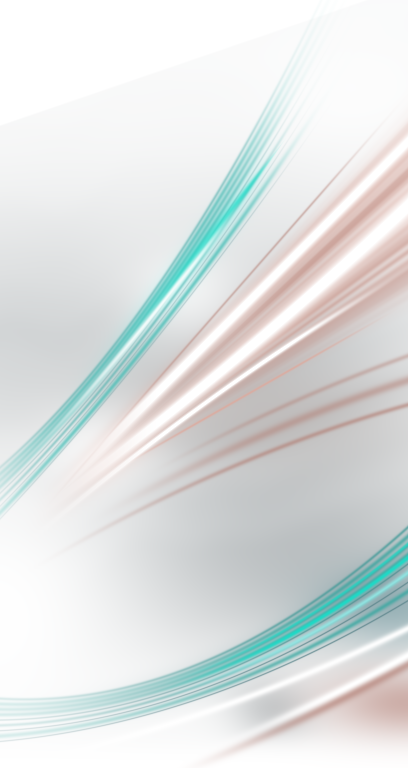
Write a Shadertoy shader that draws this background.

```glsl
// Pale grey haze crossed by curved teal, salmon and white light streaks.

// Canvas units: x runs 0..1, y runs 0..HEIGHT.
const float HEIGHT = 1.882;
const vec3 WHITE = vec3(1);
const vec3 TEAL = vec3(0.10, 0.86, 0.78);
const vec3 AQUA = vec3(0.62, 0.94, 0.93);
const vec3 SLATE = vec3(0.40, 0.57, 0.60);
const vec3 SALMON = vec3(0.87, 0.66, 0.61);
const vec3 RUST = vec3(0.70, 0.50, 0.46);
const vec3 SHADE = vec3(0.60, 0.625, 0.635);
const vec3 WARM_GREY = vec3(0.72, 0.69, 0.68);

// Streak paths y = a + b x + c x^2, stored as (a, b, c).
const vec3 TEAL_HIGH = vec3(0.736, 0.86, 0.754);
const vec3 TEAL_CORE = vec3(0.692, 1.086, 0.183);
const vec3 TEAL_LOW = vec3(0.61, 1.06, 0.24);
const vec3 FAN_HIGH = vec3(0.511, 1.14, 0);
const vec3 FAN_LOW = vec3(0.57, 0.57, 0);
const vec3 BEAM_A = vec3(0.54, 0.98, 0.015);
const vec3 BEAM_B = vec3(0.557, 0.702, 0.118);
const vec3 BEAM_C = vec3(0.494, 0.867, -0.142);
const vec3 BAND_HIGH = vec3(0.50, 0.66, -0.15);
const vec3 BAND_LOW = vec3(0.44, 0.62, -0.17);
const vec3 ARC_HIGH = vec3(0.17, -0.06, 0.48);
const vec3 ARC_CORE = vec3(0.13, 0, 0.385);
const vec3 ARC_LOW = vec3(0.065, 0.09, 0.255);
const vec3 BASE_A = vec3(0, 0.20, 0.142);
const vec3 BASE_B = vec3(-0.14, 0.29, 0.126);

float hash(float n) { return fract(sin(n * 91.7) * 4375.85); }

float noise(float x) {
  float f = fract(x);
  return mix(hash(floor(x)), hash(floor(x) + 1.0), f * f * (3.0 - 2.0 * f));
}

float curve(vec3 k, float x) { return k.x + x * (k.y + x * k.z); }

// Soft elliptical spot.
float spot(vec2 p, float x, float y, float rx, float ry) {
  vec2 q = (p - vec2(x, y)) / vec2(rx, ry);
  return exp(-dot(q, q));
}

// Soft line along a path, never thinner than a pixel.
float streak(vec2 p, vec3 k, float width) {
  float slope = k.y + 2.0 * k.z * p.x;
  float d = (p.y - curve(k, p.x)) / sqrt(1.0 + slope * slope);
  float w = max(width, 0.6 / iResolution.x);
  return exp(-d * d / (w * w)) * min(1.0, width / w);
}

// Fade in from a to b, and out from c to d.
float span(float x, float a, float b, float c, float d) {
  return smoothstep(a, b, x) * (1.0 - smoothstep(c, d, x));
}

vec3 background(vec2 p) {
  float shade = 0.05 + 0.36 * spot(p, 0.0, 1.05, 0.50, 0.32);
  shade += 0.42 * spot(p, 0.72, 0.96, 0.42, 0.40);
  shade += 0.45 * spot(p, 0.72, 0.50, 0.55, 0.24);
  shade += 0.45 * spot(p, 0.67, 0.14, 0.10, 0.07);
  shade *= 0.94 + 0.12 * noise(p.y * 14.0 - p.x * 5.0 + 2.0 * noise(p.x * 6.0));
  shade *= 1.0 - 0.95 * spot(p, 0.0, 0.38, 0.30, 0.32);
  vec3 col = mix(WHITE, SHADE, shade * smoothstep(0.0, 0.1, p.y));
  col = mix(col, WARM_GREY, 0.55 * spot(p, 0.65, 0.87, 0.34, 0.14));
  col = mix(col, SLATE, 0.55 * spot(p, 0.97, 0.40, 0.20, 0.10));
  col = mix(col, RUST, 0.6 * spot(p, 1.0, 0.16, 0.20, 0.08));
  col = mix(col, WHITE, 0.7 * spot(p, 0.45, 1.17, 0.15, 0.11));
  col = mix(col, WHITE, 0.7 * spot(p, 0.24, 0.78, 0.14, 0.11));
  return mix(col, WHITE, smoothstep(-0.003, 0.003, p.y - 1.574 - 0.342 * p.x));
}

vec3 tealStreaks(vec3 col, vec2 p) {
  // Rising sheaf and lower arc of fine lines
  float x = p.x, grow = smoothstep(0.0, 0.85, x);
  float rise = (0.15 + span(x, -0.1, 0.2, 0.5, 0.85)) * (1.0 - smoothstep(0.6, 0.9, x));
  col = mix(col, AQUA, 0.5 * span(x, 0.1, 0.45, 0.55, 0.71) * streak(p, TEAL_CORE, 0.035));
  col = mix(col, SLATE, 0.35 * grow * streak(p, ARC_CORE, 0.04));
  for (int i = 0; i < 9; i++) {
    float t = float(i) / 8.0, r = hash(float(i) + 3.0), w = 0.002 + 0.004 * r * r;
    vec3 tint = mix(SLATE, TEAL, 0.55 * r);
    col = mix(col, tint, rise * (0.25 + 0.35 * r) * streak(p, mix(TEAL_HIGH, TEAL_LOW, t), w));
    col = mix(col, tint * 0.9, (0.18 + 0.55 * grow) * streak(p, mix(ARC_HIGH, ARC_LOW, t), w));
  }
  // Bright tapered core
  float taper = clamp((0.71 - x) * 5.0, 0.1, 1.0);
  col = mix(col, TEAL, 0.75 * span(x, 0.25, 0.52, 0.6, 0.71) * streak(p, TEAL_CORE, 0.013 * taper));
  vec3 inner = mix(TEAL_CORE, TEAL_LOW, 0.17);
  col = mix(col, WHITE, 0.9 * span(x, 0.0, 0.35, 0.45, 0.62) * streak(p, inner, 0.007));
  // Bright arc lines
  float bright = smoothstep(0.35, 0.75, x);
  col = mix(col, TEAL, 0.95 * bright * streak(p, ARC_CORE, 0.006));
  col = mix(col, TEAL, 0.7 * bright * streak(p, mix(ARC_CORE, ARC_HIGH, 0.45), 0.004));
  return mix(col, AQUA, 0.8 * bright * streak(p, mix(ARC_CORE, ARC_LOW, 0.35), 0.006));
}

vec3 warmStreaks(vec3 col, vec2 p) {
  // Fan of fine rays
  float x = p.x, low = curve(FAN_LOW, x);
  float v = (p.y - low) / max(curve(FAN_HIGH, x) - low, 0.02);
  float body = span(v, -0.08, 0.25, 0.65, 1.05) * smoothstep(0.2, 0.8, x);
  float rays = 0.5 * noise(v * 13.0 + 4.0) + 0.5 * noise(v * 41.0);
  col = mix(col, mix(SALMON, RUST, 0.7 * rays), body * (0.1 + 0.75 * rays));
  col = mix(col, RUST, 0.5 * span(x, 0.1, 0.4, 0.75, 1.0) * streak(p, FAN_HIGH, 0.003));
  col = mix(col, SALMON, 0.8 * span(x, 0.25, 0.5, 0.7, 1.0) * streak(p, FAN_LOW, 0.003));
  // Trailing bands, the middle one widest
  for (int i = 0; i < 3; i++) {
    float t = float(i) * 0.5, w = 0.011 - 0.01 * abs(t - 0.5);
    float fade = smoothstep(0.35 - 0.3 * t, 0.7, x) * (0.4 + 0.2 * t);
    col = mix(col, RUST, fade * streak(p, mix(BAND_HIGH, BAND_LOW, t), w));
  }
  // White-hot beams with salmon halos
  float fade = smoothstep(0.05, 0.4, x);
  col = mix(col, SALMON, 0.5 * fade * max(streak(p, BEAM_A, 0.026), streak(p, BEAM_B, 0.038)));
  float hot = max(streak(p, BEAM_A, 0.014), streak(p, BEAM_B, 0.011 + 0.012 * x));
  hot = max(hot, streak(p, BEAM_C, 0.006) * (1.0 - smoothstep(0.65, 1.0, x)));
  col = mix(col, WHITE, fade * min(1.0, 1.3 * hot));
  // Beams along the base
  float near = smoothstep(0.4, 0.85, x);
  col = mix(col, RUST, 0.65 * near * streak(p, BASE_B - vec3(0.022, 0, 0), 0.012));
  col = mix(col, WHITE, near * streak(p, BASE_B, 0.011));
  return mix(col, WHITE, 0.95 * fade * streak(p, BASE_A, 0.009));
}

void mainImage(out vec4 fragColor, in vec2 fragCoord) {
  vec2 p = fragCoord / iResolution.xy * vec2(1, HEIGHT);
  vec3 col = warmStreaks(tealStreaks(background(p), p), p);
  // Mist at the top right
  col = mix(col, WHITE, 0.6 * spot(p, 0.85, 1.65, 0.22, 0.16));
  fragColor = vec4(col, 1);
}
```
